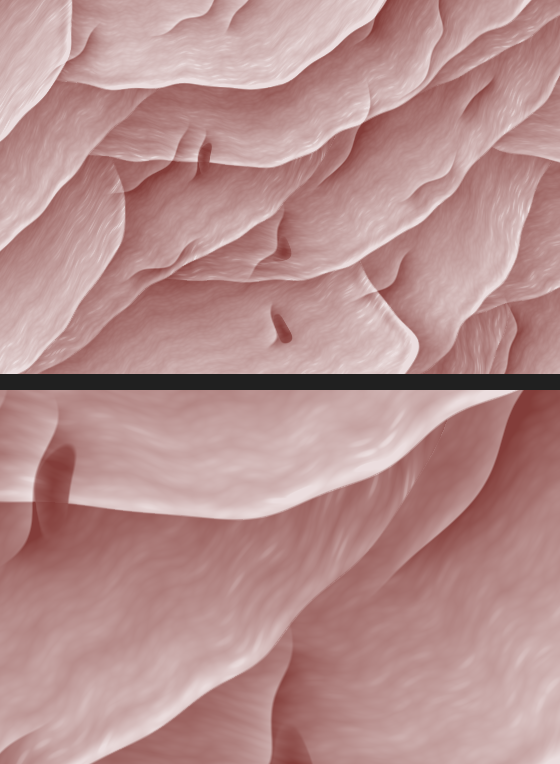
Top, the full canvas; bottom, a detail of the centre.
Give the GLSL for this texture, as a Shadertoy shader.

```glsl
// Thick pink cream spread in overlapping, diagonal knife strokes.
// Curved scoops are painted from lower right to upper left; each has a pale
// lip and shades the one below. Creases, pits and streaks are laid on top.

float hash(vec2 p) {
    return fract(sin(dot(p, vec2(127.1, 311.7))) * 4375.85);
}

mat2 turn(float angle) {
    float c = cos(angle), s = sin(angle);
    return mat2(c, -s, s, c);
}

// Distance to the nearest of the jittered cell centres
float cells(vec2 p) {
    vec2 id = floor(p);
    float nearest = 1.5;
    for (int y = -1; y <= 1; y++)
    for (int x = -1; x <= 1; x++) {
        vec2 n = id + vec2(x, y);
        vec2 centre = n + vec2(hash(n), hash(n + 37.3));
        nearest = min(nearest, length(p - centre));
    }
    return nearest;
}

// Layered sines bend the plane
vec2 bend(vec2 p) {
    p += 0.075 * sin(p.yx * vec2(3.3, 2.7) + vec2(1.0, 4.2));
    p += 0.022 * sin(p.yx * vec2(8.3, 7.1) + vec2(2.6, 0.7));
    p += 0.007 * sin(p.yx * vec2(19.0, 17.0) + vec2(5.1, 3.3));
    p += 0.002 * sin(p.yx * vec2(47.0, 41.0) + vec2(0.4, 1.9));
    return p;
}

// Signed distance to an uneven ellipse, stretched upward and to the right
float scoopDistance(vec2 d, float size) {
    vec2 r = size * vec2(d.x > 0.0 ? 0.72 : 0.5, 0.27);
    d.y *= d.y > 0.0 ? 0.4 : 1.0;
    float k = length(d / r);
    return k * (k - 1.0) / max(length(d / (r * r)), 0.001);
}

void mainImage(out vec4 fragColor, in vec2 fragCoord) {
    vec2 p = fragCoord / iResolution.y;
    float soft = 1.0 / iResolution.y + 0.0005;
    vec2 q = bend(turn(0.43) * p);

    float tone = 0.5;
    float gloss = 0.0;
    vec2 flow = q;

    // Broad scoops, back to front
    for (int row = -3; row <= 4; row++)
    for (int col = 3; col >= -1; col--) {
        vec2 id = vec2(col, row);
        float h = hash(id + 3.7), g = hash(id + 19.1);
        vec2 centre = id * vec2(0.8, 0.31) + vec2(0.4 * mod(id.y, 2.0), 0.0);
        centre += (vec2(h, g) - 0.5) * vec2(0.4, 0.17);
        vec2 d = turn((hash(id + 8.3) - 0.5) * 0.6) * (q - centre);

        float rim = scoopDistance(d, 1.2 + 0.35 * g);
        rim += 0.008 * sin(d.x * 15.0 + h * 40.0) + 0.002 * sin(d.x * 53.0 + g * 30.0);
        float depth = max(-rim, 0.0);
        float along = 0.5 + 0.5 * sin(d.x * 9.0 + h * 20.0);

        // Shade cast outside, then the pale face with its rolled lip
        tone = mix(tone, -0.10, 0.82 * exp(-max(rim, 0.0) / 0.095));
        float face = 0.52 + 0.2 * (h - 0.5) + (0.28 + 0.2 * along) * exp(-depth / 0.12);
        face += 0.20 * exp(-pow((depth - 0.006) / 0.006, 2.0));
        face -= 0.24 * along * exp(-pow((depth - 0.026) / 0.012, 2.0));
        float cover = smoothstep(soft, -soft, rim);
        tone = mix(tone, face, cover);
        gloss = mix(gloss, exp(-depth / 0.11), cover);
        if (rim < 0.0) flow = vec2(d.x, d.y - 0.5 * d.x * d.x) + id * 3.1;
    }

    // Folds and a few deep pits
    for (int row = -3; row <= 4; row++)
    for (int col = 0; col <= 7; col++) {
        vec2 id = vec2(col, row) + 50.0;
        float h = hash(id), g = hash(id + 11.9);
        vec2 centre = (vec2(col, row) + vec2(g, hash(id + 5.3)) - 0.2) * 0.26;
        vec2 d = turn(h * 1.3 - 0.3) * (q - centre);
        float reach = 0.07 + 0.15 * g;
        float side = d.y - 1.5 * d.x * d.x + 0.007 * sin(d.x * 45.0 + h * 30.0);
        float fade = smoothstep(1.0, 0.4, abs(d.x) / reach) * step(0.4, h);
        float lit = 0.34 * exp(-max(side, 0.0) / 0.018);
        float dim = -0.48 * exp(min(side, 0.0) / 0.030);
        tone += fade * mix(dim, lit, smoothstep(-soft, soft, side));

        float pit = length(vec2(d.x, side + 0.016) / vec2(0.05, 0.016));
        float deep = smoothstep(1.0, 0.85, pit) * step(0.9, h);
        tone = mix(tone, -0.4 + 0.3 * pit, deep);
    }

    // Patchy knife streaks and glossy flecks following each scoop
    flow += 0.012 * sin(flow.yx * vec2(31.0, 13.0)) + 0.004 * sin(flow.yx * vec2(90.0, 71.0));
    float rough = 0.6 + 0.4 * sin(q.x * 11.0 + 3.0 * sin(q.y * 9.0));
    float streak = cells(flow * vec2(4.5, 27.0));
    float grain = cells(flow * vec2(21.0, 80.0) + 9.0);
    float mottle = cells(flow * vec2(60.0, 110.0) + 4.0);
    tone += (0.45 - streak) * (0.16 + 0.16 * gloss);
    tone += (0.45 - grain) * (0.06 + 0.18 * gloss * rough);
    tone += (0.45 - mottle) * 0.08;
    tone += 0.2 * gloss * rough * smoothstep(0.3, 0.1, grain) * smoothstep(0.55, 0.25, streak);
    tone += 0.07 * sin(p.x * 4.3 + 1.0 + 2.0 * sin(p.y * 3.7));

    // Widen the contrast, then tint
    tone = 0.5 + 1.15 * (tone - 0.43);
    vec3 rose = vec3(0.63, 0.42, 0.41);
    vec3 blush = vec3(0.89, 0.82, 0.82);
    fragColor = vec4(mix(rose, blush, clamp(tone, -0.45, 1.12)), 1.0);
}
```
